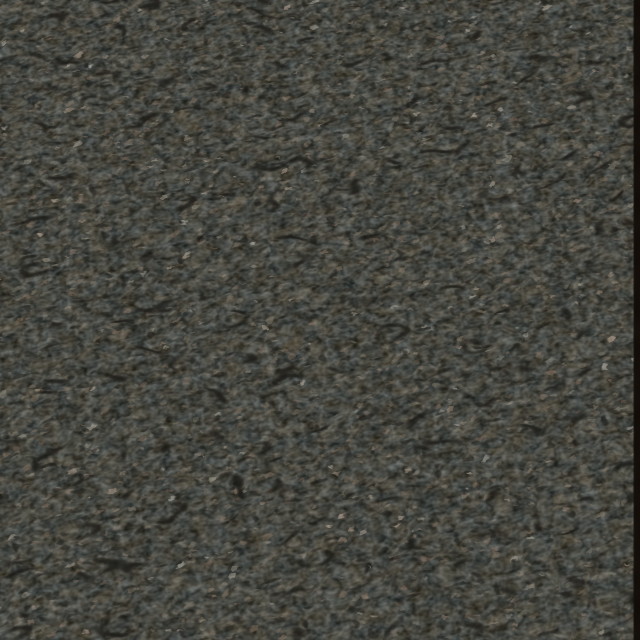
Write a Shadertoy shader that draws this texture.

```glsl
vec3 hash3(vec2 p) {
    vec3 q = fract(p.xyx * vec3(0.1031, 0.1030, 0.0973));
    q += dot(q, q.yxz + 33.33);
    return fract((q.xxy + q.yzz) * q.zyx);
}

vec2 gradientAt(vec2 cell) {
    float angle = 6.2832 * hash3(cell + 217.0).x;
    return vec2(cos(angle), sin(angle));
}

float gradientNoise(vec2 p) {
    vec2 i = floor(p), f = fract(p);
    vec2 u = f * f * f * (f * (f * 6.0 - 15.0) + 10.0);
    float a = dot(gradientAt(i), f);
    float b = dot(gradientAt(i + vec2(1, 0)), f - vec2(1, 0));
    float c = dot(gradientAt(i + vec2(0, 1)), f - vec2(0, 1));
    float d = dot(gradientAt(i + vec2(1, 1)), f - vec2(1, 1));
    return mix(mix(a, b, u.x), mix(c, d, u.x), u.y);
}

// Scattered pebbles: x is coverage, y is tint, z is brightness
vec3 pebbles(vec2 p, float density, float softness) {
    vec2 cell = floor(p);
    p += 0.35 * vec2(gradientNoise(p * 2.3), gradientNoise(p * 2.3 + 40.0));
    vec3 result = vec3(0);
    for (int y = -1; y <= 1; y++)
    for (int x = -1; x <= 1; x++) {
        vec2 id = cell + vec2(x, y);
        vec3 place = hash3(id + 71.0), look = hash3(id + 153.0);
        if (place.z > density) continue;
        vec2 d = p - id - 0.15 - 0.7 * place.xy;
        float angle = 1.6 * (look.x - 0.5);
        d = mat2(cos(angle), -sin(angle), sin(angle), cos(angle)) * d;
        float radius = 0.18 + 0.25 * look.x * look.x;
        float cover = 1.0 - smoothstep(radius - softness, radius + softness, length(d * vec2(0.85, 1.25)));
        if (cover > result.x) result = vec3(cover, look.yz);
    }
    return result;
}

void mainImage(out vec4 fragColor, in vec2 fragCoord) {
    vec2 uv = fragCoord / iResolution.xy;

    // Ground plane: tilted grain, slightly finer towards the top
    vec2 ground = vec2((uv.x - 0.5) * (1.0 + 0.12 * uv.y), uv.y + 0.16 * uv.y * uv.y) + 3.0;
    vec2 grain = mat2(0.97, -0.24, 0.24, 0.97) * ground * vec2(0.85, 1.15);
    grain += 0.004 * vec2(gradientNoise(ground * 35.0), gradientNoise(ground * 35.0 + 90.0));

    // Gritty relief over several sizes
    float patches = gradientNoise(grain * 9.0);
    float relief = 0.05 * gradientNoise(grain * 24.0)
                 + 0.12 * gradientNoise(grain * 58.0 + 11.0)
                 + 0.14 * gradientNoise(grain * 103.0 + 23.0)
                 + 0.09 * gradientNoise(grain * 175.0 + 37.0);
    vec3 color = vec3(0.277, 0.280, 0.255) + relief + 0.02 * patches;

    // Faint brown and green stains
    color += vec3(0.04, 0.008, -0.025) * gradientNoise(grain * 42.0 + 67.0);

    // Broad muted stones
    vec3 stone = pebbles(grain * 30.0, 0.38, 0.17);
    vec3 stoneColor = mix(vec3(0.32, 0.34, 0.31), vec3(0.38, 0.34, 0.27), stone.y);
    color = mix(color, stoneColor + 0.7 * relief, 0.5 * stone.x);

    // Small pale and pinkish chips
    vec3 chip = pebbles(grain * 72.0 + 19.0, 0.25, 0.13);
    vec3 chipColor = mix(vec3(0.41, 0.41, 0.37), vec3(0.46, 0.39, 0.33), chip.y);
    chipColor += 0.24 * pow(chip.z, 6.0);
    color = mix(color, chipColor + 0.5 * relief, 0.65 * chip.x);

    // Dark pits and short broken cracks
    float pits = smoothstep(0.2, 0.5, gradientNoise(grain * vec2(62.0, 80.0) + 131.0));
    float seam = 1.0 - smoothstep(0.02, 0.16, abs(gradientNoise(grain * vec2(17.0, 26.0) + 53.0)));
    float broken = smoothstep(0.1, 0.4, gradientNoise(grain * vec2(19.0, 25.0) + 83.0));
    color = mix(color, vec3(0.10, 0.095, 0.08), max(0.5 * pits, 0.75 * seam * broken));

    // Dark strip along the right side
    vec3 strip = vec3(0.075, 0.055, 0.035) + 0.02 * gradientNoise(uv * 30.0);
    color = mix(max(color, 0.06), strip, smoothstep(0.988, 0.992, uv.x));

    fragColor = vec4(clamp(color, 0.0, 1.0), 1.0);
}
```
